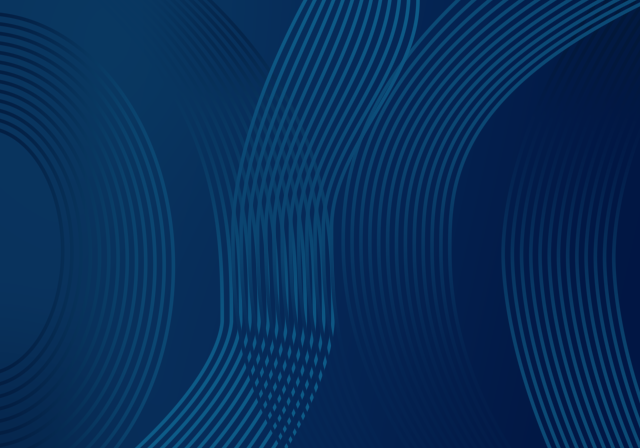
This background is drawn by a Shadertoy shader. Its source:

```glsl
// Bundles of curved teal stripes sweeping over a deep navy gradient.

// Lengths are in canvas heights.
const float LINE_GAPS = 12.0;
const float HALF_STROKE = 0.0040;
const vec3 SLATE_BLUE = vec3(0.035, 0.198, 0.365);
const vec3 MID_BLUE   = vec3(0.020, 0.152, 0.335);
const vec3 DEEP_NAVY  = vec3(0.004, 0.088, 0.265);
const vec3 INK        = vec3(0.010, 0.110, 0.250);
const vec3 DIM_TEAL   = vec3(0.032, 0.215, 0.380);
const vec3 TEAL       = vec3(0.045, 0.290, 0.460);
const vec3 BRIGHT     = vec3(0.052, 0.355, 0.530);

// Nested ovals on the left: centre and radii of the inner and outer line.
const vec2 OVAL_INNER_CENTRE = vec2(-0.037, 0.440);
const vec2 OVAL_OUTER_CENTRE = vec2(-0.037, 0.405);
const vec2 OVAL_INNER_RADII  = vec2(0.177, 0.275);
const vec2 OVAL_OUTER_RADII  = vec2(0.424, 0.565);

// x of a bent edge: each side of the apex follows amount * distance^power.
float bentEdge(float y, vec2 apex, vec2 above, vec2 below) {
    float up = max(y - apex.y, 1e-4);
    float down = max(apex.y - y, 1e-4);
    return apex.x + above.x * pow(up, above.y) + below.x * pow(down, below.y);
}

// Coverage of evenly spaced lines while t runs from 0 to 1.
float stripes(float t) {
    float phase = t * LINE_GAPS;
    float slope = length(vec2(dFdx(phase), dFdy(phase))) * iResolution.y;
    float nearest = clamp(floor(phase + 0.5), 0.0, LINE_GAPS);
    float dist = abs(phase - nearest) / max(slope, 1e-4);
    float soft = 0.8 / iResolution.y;
    return 1.0 - smoothstep(HALF_STROKE - soft, HALF_STROKE + soft, dist);
}

float between(float x, float left, float right) {
    return stripes((x - left) / (right - left));
}

// Position in the oval family, refined by repeated scaling.
float ovalParameter(vec2 p) {
    float t = 0.5;
    for (int i = 0; i < 6; i++) {
        vec2 centre = mix(OVAL_INNER_CENTRE, OVAL_OUTER_CENTRE, t);
        vec2 radii = mix(OVAL_INNER_RADII, OVAL_OUTER_RADII, t);
        float width = radii.x * length((p - centre) / radii);
        t = (width - OVAL_INNER_RADII.x) / (OVAL_OUTER_RADII.x - OVAL_INNER_RADII.x);
        t = clamp(t, -0.5, 2.0);
    }
    return t;
}

vec3 backdrop(vec2 p) {
    float across = p.x - 0.22 * (p.y - 0.5);
    vec3 color = mix(SLATE_BLUE, MID_BLUE, smoothstep(0.1, 0.85, across));
    color = mix(color, DEEP_NAVY, smoothstep(0.65, 1.45, across));
    float glow = exp(-9.0 * dot(p - vec2(0.3, 0.9), p - vec2(0.3, 0.9)));
    color += vec3(0.0, 0.022, 0.016) * glow;
    float corners = smoothstep(0.35, 0.0, length(p - vec2(1.43, 1.0)))
                  + smoothstep(0.40, 0.0, length(p));
    return mix(color, INK, 0.5 * corners);
}

void mainImage(out vec4 fragColor, in vec2 fragCoord) {
    vec2 p = fragCoord / iResolution.y;
    vec3 base = backdrop(p);
    vec3 color = base;

    // Left ovals, dark at the canvas edge and teal on the outer bend
    vec3 ovalColor = mix(INK, TEAL, smoothstep(-0.02, 0.38, p.x));
    color = mix(color, ovalColor, stripes(ovalParameter(p)) * 0.9);

    // Bundle bulging right, brightest where it sweeps to the lower left
    float left = bentEdge(p.y, vec2(0.496, 0.284), vec2(-0.672, 2.67), vec2(-1.417, 1.6));
    float right = bentEdge(p.y, vec2(0.743, 0.284), vec2(-0.672, 2.67), vec2(-0.790, 1.6));
    vec3 bulgeColor = mix(BRIGHT, DIM_TEAL, smoothstep(0.15, 0.75, p.y));
    float shade = smoothstep(0.70, 0.95, p.y) * smoothstep(0.30, 0.55, p.x);
    bulgeColor = mix(bulgeColor, INK, 0.7 * shade);
    color = mix(color, bulgeColor, between(p.x, left, right));

    // Right bundle, rising from bright to ink
    left = bentEdge(p.y, vec2(1.123, 0.433), vec2(0.596, 1.83), vec2(0.45, 1.75));
    right = bentEdge(p.y, vec2(1.370, 0.424), vec2(0.596, 1.83), vec2(0.45, 1.75));
    vec3 sideColor = mix(TEAL, base, smoothstep(0.05, 0.80, p.y));
    sideColor = mix(sideColor, INK * 0.8, 0.6 * smoothstep(0.70, 0.95, p.y));
    color = mix(color, sideColor, between(p.x, left, right));

    // Fan opening to the upper right, fading out downwards
    left = bentEdge(p.y, vec2(0.766, 0.461), vec2(0.993, 2.19), vec2(0.715, 2.06));
    right = bentEdge(p.y, vec2(1.004, 0.442), vec2(2.023, 2.6), vec2(0.715, 2.06));
    vec3 fanColor = mix(base, TEAL, 0.06 + 0.94 * smoothstep(0.10, 0.85, p.y));
    color = mix(color, fanColor, between(p.x, left, right));

    // Central bundle: teal above, backdrop-coloured below to cut the bulge into dashes
    left = bentEdge(p.y, vec2(0.520, 0.489), vec2(0.503, 1.69), vec2(0.717, 2.6));
    right = bentEdge(p.y, vec2(0.740, 0.489), vec2(0.0, 1.0), vec2(0.717, 2.6));
    right += 0.193 * pow(sin(3.07 * max(p.y - 0.489, 0.0)), 2.0);
    vec3 centreColor = mix(base, TEAL, 0.05 + 0.80 * smoothstep(0.22, 0.50, p.y));
    centreColor = mix(centreColor, BRIGHT, smoothstep(0.55, 1.0, p.y));
    color = mix(color, centreColor, between(p.x, left, right));

    fragColor = vec4(color, 1.0);
}
```
